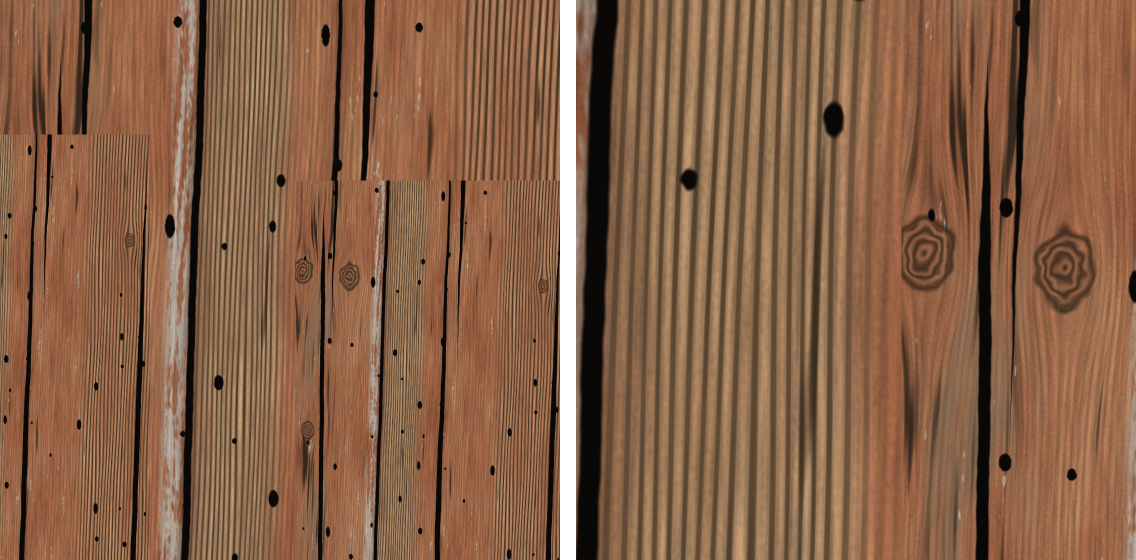
Left, the full canvas; right, a detail of the centre.
Give the GLSL for this texture, as a Shadertoy shader.

```glsl
// Weathered barn boards: peeling red paint, ridged grain, knots, worm holes and black gaps, in three panels.

vec2 hash2(vec2 p) {
    p = vec2(dot(p, vec2(127.1, 311.7)), dot(p, vec2(269.5, 183.3)));
    return fract(sin(p) * 43758.5453);
}

// Gradient noise, roughly -0.7 to 0.7
float noise(vec2 p) {
    vec2 i = floor(p), f = fract(p);
    vec2 s = f * f * f * (f * (f * 6.0 - 15.0) + 10.0);
    vec2 o = vec2(1, 0);
    float a = dot(hash2(i) * 2.0 - 1.0, f);
    float b = dot(hash2(i + o.xy) * 2.0 - 1.0, f - o.xy);
    float c = dot(hash2(i + o.yx) * 2.0 - 1.0, f - o.yx);
    float d = dot(hash2(i + o.xx) * 2.0 - 1.0, f - o.xx);
    return mix(mix(a, b, s.x), mix(c, d, s.x), s.y);
}

// Soft band from a to b with edges of width e
float band(float x, float a, float b, float e) {
    return smoothstep(a - e, a + e, x) * (1.0 - smoothstep(b - e, b + e, x));
}

float gap(float x, float centre, float halfWidth) {
    return 1.0 - smoothstep(halfWidth - 0.0015, halfWidth + 0.0015, abs(x - centre));
}

// Worm holes: one possible ellipse in each cell
float wormHoles(vec2 p) {
    vec2 cell = p / vec2(0.09, 0.12);
    vec2 id = floor(cell), r = hash2(id + 7.0), shape = hash2(id + 31.0);
    vec2 e = (fract(cell) - 0.3 - 0.4 * r) * vec2(0.09, 0.12);
    e.x += 0.002 * noise(p * 150.0);
    e.y /= 1.2 + 1.6 * shape.y * shape.y;
    float radius = mix(0.004, 0.009, shape.x);
    float present = step(hash2(id + 53.0).x, 0.38);
    return present * (1.0 - smoothstep(radius - 0.0015, radius + 0.001, length(e)));
}

// p.x runs across the boards, p.y runs down from the top
vec3 boards(vec2 p) {
    float u = p.x + 0.035 * p.y + 0.005 * noise(p * vec2(2.0, 3.0));
    float grain = u + 0.005 * noise(vec2(u * 12.0, p.y * 2.0));

    // Grain bends around the knots
    const vec3 knots[4] = vec3[4](vec3(0.21, 0.38, 0.042), vec3(0.025, 0.36, 0.040),
                                  vec3(0.044, 0.99, 0.028), vec3(0.977, 0.42, 0.022));
    float knot = 0.0, ring = 0.0;
    for (int i = 0; i < 4; i++) {
        vec2 e = (p - knots[i].xy) * vec2(1.0, 0.75);
        float r = knots[i].z;
        float d = length(e) / r + 0.25 * noise(p * 40.0);
        grain -= e.x * 0.85 * exp(-dot(e, e * vec2(1.0, 0.4)) / (2.0 * r * r));
        float inside = 1.0 - smoothstep(0.75, 0.95, d);
        knot = max(knot, inside);
        ring = max(ring, inside * (0.5 + 0.5 * sin(d * 24.0 + 4.0 * noise(p * 60.0))));
        ring = max(ring, band(d, 0.8, 0.95, 0.08));
    }

    // Board kinds
    float weathered = 1.0 - smoothstep(0.13, 0.22, u + 0.04 * noise(p * vec2(20.0, 3.0)));
    float tanBoard = band(u, 0.365, 0.52, 0.025);
    float ridgedBoard = smoothstep(0.80, 0.86, u);
    float redBoard = (1.0 - tanBoard) * (1.0 - ridgedBoard);

    // Paint and fibres
    float fibre = 0.6 * noise(vec2(grain * 150.0, p.y * 5.0))
                + 0.5 * noise(vec2(grain * 330.0, p.y * 22.0))
                + 0.3 * noise(p * vec2(380.0, 210.0));
    float mottle = noise(vec2(grain * 10.0, p.y * 2.5))
                 + 0.6 * noise(vec2(grain * 45.0, p.y * 6.0) + 9.0);
    float bare = 0.18 + 0.72 * tanBoard + 0.3 * ridgedBoard + 0.2 * weathered + 0.65 * mottle;
    vec3 color = mix(vec3(0.62, 0.38, 0.26), vec3(0.59, 0.47, 0.35), clamp(bare, 0.0, 1.0));
    color *= 1.0 + 0.42 * fibre + 0.16 * mottle;

    // Ridged growth rings
    float rings = u < 0.7 ? 105.0 : 78.0;
    float wave = sin(6.2832 * (grain * rings + 0.8 * noise(vec2(grain * 25.0, p.y * 2.0))));
    float depth = (0.75 * tanBoard + 0.9 * ridgedBoard + 0.16 * redBoard) * (0.85 + 0.6 * mottle);
    float groove = smoothstep(0.05, 0.95, wave + 0.6 * fibre);
    color = mix(color, vec3(0.23, 0.17, 0.11), clamp(groove * depth, 0.0, 0.9));
    color *= 1.0 + 0.16 * depth * smoothstep(0.2, 0.9, -wave);

    // Dark weather streaks and fine checks
    float streak = noise(vec2(grain * 60.0, p.y * 3.0) + 17.0)
                 + 0.6 * noise(vec2(grain * 140.0, p.y * 6.0));
    color = mix(color, vec3(0.43, 0.36, 0.29), 0.55 * weathered * smoothstep(-0.2, 0.4, mottle));
    color = mix(color, vec3(0.14, 0.11, 0.08), 0.85 * weathered * smoothstep(0.08, 0.45, streak));
    color = mix(color, vec3(0.20, 0.15, 0.10), 0.8 * smoothstep(0.40, 0.62, streak));

    // Pale flaked paint
    float flake = noise(vec2(grain * 75.0, p.y * 8.0) + 41.0)
                + 0.5 * noise(p * vec2(210.0, 60.0));
    float strip = band(u, 0.318, 0.354, 0.012);
    float pale = strip * smoothstep(-0.35, 0.1, flake + 0.5 * mottle)
               + 0.75 * redBoard * smoothstep(0.42, 0.58, flake + 0.12 * mottle);
    color = mix(color, vec3(0.70, 0.67, 0.63) * (1.0 + 0.4 * fibre), clamp(pale, 0.0, 0.9));

    // Knots
    color = mix(color, vec3(0.55, 0.37, 0.26) * (1.0 + 0.4 * fibre), 0.8 * knot);
    color = mix(color, vec3(0.17, 0.12, 0.08), 0.7 * ring);

    // Gaps between boards, long cracks and holes
    float y = p.y;
    float x = u + 0.003 * noise(vec2(3.0, y * 9.0)) + 0.0015 * noise(vec2(u * 30.0, y * 45.0));
    float black = gap(x, 0.363, 0.0065);
    black = max(black, gap(x, 0.608, 0.003 + 0.006 * min(y, 1.2)));
    black = max(black, gap(x, 0.660, 0.009 - 0.013 * y));
    black = max(black, gap(x, 1.050, min(0.010, 0.012 * y - 0.001)));
    black = max(black, gap(x, 0.157, 0.007 - 0.012 * y));
    black = max(black, gap(x, 0.108 + 0.025 * y, min(0.008, 0.03 * y - 0.003)));
    float shade = exp(-abs(x - 0.363) * 90.0) + exp(-abs(x - 0.608) * 110.0);
    color *= 1.0 - 0.3 * min(shade, 1.0);
    black = max(black, wormHoles(p));
    return mix(color, vec3(0.035, 0.03, 0.025), black);
}

// Two smaller panels lie over the large one
vec3 panels(vec2 p) {
    if (p.x < 0.267 && p.y > 0.24) p = (p - vec2(0.0885, 0.24)) * 2.22 + vec2(0.66, 0.0);
    else if (p.x > 0.527 && p.y > 0.322) p = (p - vec2(0.694, 0.322)) * 2.22 + vec2(0.365, 0.0);
    return boards(p);
}

void mainImage(out vec4 fragColor, in vec2 fragCoord) {
    vec3 sum = vec3(0.0);
    for (int i = 0; i < 4; i++) {
        vec2 offset = vec2(i & 1, i >> 1) * 0.5 - 0.25;
        vec2 uv = (fragCoord + offset) / iResolution.xy;
        sum += panels(vec2(uv.x, 1.0 - uv.y));
    }
    fragColor = vec4(clamp(sum / 4.0, 0.0, 1.0), 1.0);
}
```
